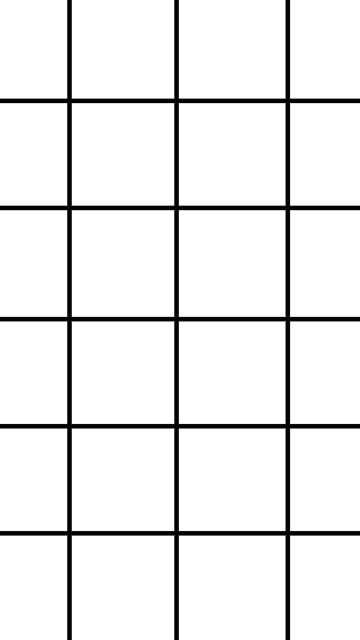
Write a Shadertoy shader that draws this pattern.

```glsl
#define PITCH 0.1673               // line spacing, in canvas heights
#define FIRST vec2(0.1086, 0.1667) // first vertical and horizontal line
#define WIDE_FROM vec2(2.0, 3.0)   // line index that follows the wider gap
#define WIDE_EXTRA 0.0065
#define LINE_WIDTH 0.0071
#define SOFTNESS 0.0022
#define LINES 5
#define INK vec3(0.01)
#define PAPER vec3(1.0)

// Distance to the nearest vertical (x) and horizontal (y) centre line
vec2 lineDistance(vec2 p) {
    vec2 nearest = vec2(1e3);
    for (int i = 0; i < LINES; i++) {
        float n = float(i);
        vec2 centre = FIRST + n * PITCH + WIDE_EXTRA * step(WIDE_FROM, vec2(n));
        nearest = min(nearest, abs(p - centre));
    }
    return nearest;
}

void mainImage(out vec4 fragColor, in vec2 fragCoord) {
    vec2 p = fragCoord / iResolution.y;
    float blur = 0.5 * max(SOFTNESS, 1.0 / iResolution.y);

    // Soft-edged bars, merged where they cross
    vec2 bars = 1.0 - smoothstep(-blur, blur, lineDistance(p) - 0.5 * LINE_WIDTH);
    float ink = max(bars.x, bars.y);

    fragColor = vec4(mix(PAPER, INK, ink), 1.0);
}
```
